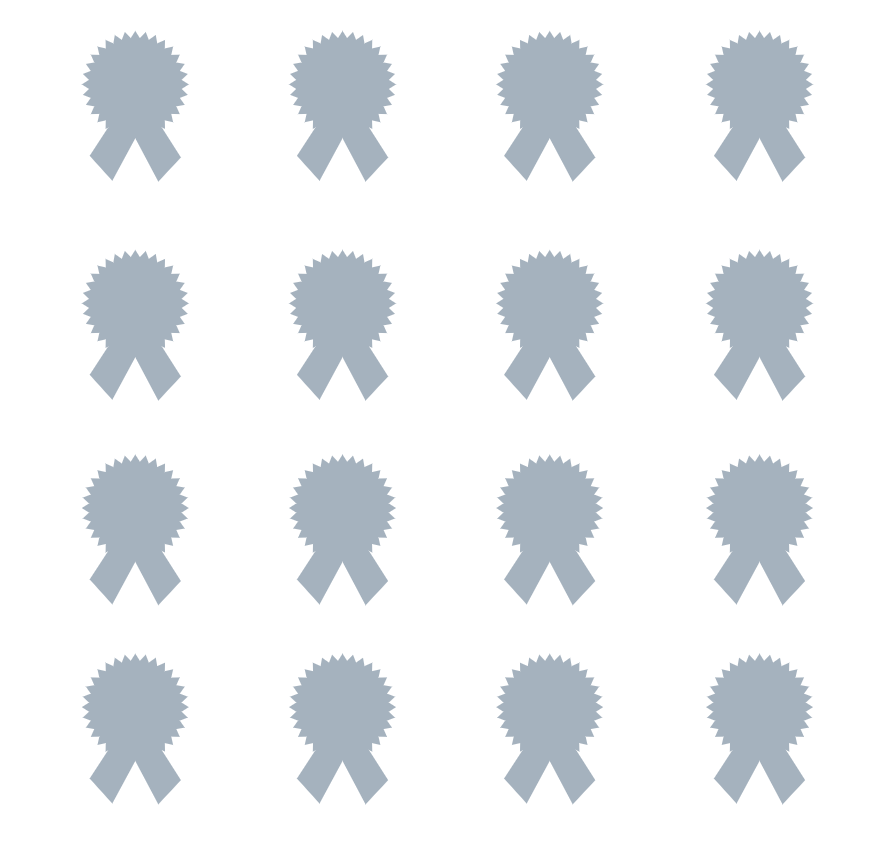
This pattern is drawn by a Shadertoy shader. Its source:

```glsl
// Four by four flat award rosettes on white: a zigzag-edged disc with two
// notched ribbon tails. Each pixel finds its nearest column and row centre,
// then the badge is a union of signed distances in units of its own radius.

const float PI = 3.14159265;
const vec3 PAPER = vec3(1.0);
const vec3 SLATE = vec3(0.647, 0.698, 0.745);

// Badge size and slightly uneven grid, as fractions of canvas width from the top left.
const float BADGE_RADIUS = 0.0597;
const vec4 COLUMNS = vec4(0.151, 0.3823, 0.6135, 0.8477);
const vec4 ROWS = vec4(0.0942, 0.3386, 0.5670, 0.7892);

// Offset from the closest centre; bias moves the middle of each cell.
float nearestOffset(float x, vec4 centres, float bias) {
    float best = x - centres[0];
    for (int i = 1; i < 4; i++) {
        float d = x - centres[i];
        if (abs(d - bias) < abs(best - bias)) best = d;
    }
    return best;
}

// Signed distance to the line through a and b, positive on its outer side.
float edgeDistance(vec2 p, vec2 a, vec2 b) {
    vec2 e = b - a;
    return dot(p - a, normalize(vec2(e.y, -e.x)));
}

// Disc of unit radius whose rim is cut into straight-sided teeth.
float rosette(vec2 p, float teeth, float innerRadius) {
    float halfStep = PI / teeth;
    float angle = atan(p.x, -p.y);
    float a = abs(mod(angle + halfStep, 2.0 * halfStep) - halfStep);
    vec2 folded = length(p) * vec2(cos(a), sin(a));
    vec2 valley = innerRadius * vec2(cos(halfStep), sin(halfStep));
    return edgeDistance(folded, vec2(1.0, 0.0), valley);
}

// Two mirrored tails, sheared a little so the right one hangs lower.
float ribbonTails(vec2 p, float shear) {
    vec2 q = vec2(abs(p.x), p.y - shear * p.x);
    vec2 root = vec2(0.35, 0.57);
    vec2 corner = vec2(0.853, 1.35);
    vec2 tip = vec2(0.43, 1.81);
    vec2 notch = vec2(0.0, 1.007);
    float sides = max(edgeDistance(q, root, corner), edgeDistance(q, tip, notch));
    float ends = max(edgeDistance(q, corner, tip), 0.5 - q.y);
    return max(sides, ends);
}

void mainImage(out vec4 fragColor, in vec2 fragCoord) {
    // Canvas position with y running down, measured in widths.
    vec2 pos = vec2(fragCoord.x, iResolution.y - fragCoord.y) / iResolution.x;

    // Local badge coordinates.
    vec2 p = vec2(nearestOffset(pos.x, COLUMNS, 0.0),
                  nearestOffset(pos.y, ROWS, 0.4 * BADGE_RADIUS)) / BADGE_RADIUS;

    float badge = min(rosette(p, 32.0, 0.87), ribbonTails(p, 0.018));

    // One pixel of edge smoothing.
    float pixel = 1.0 / (iResolution.x * BADGE_RADIUS);
    float coverage = clamp(0.5 - badge / pixel, 0.0, 1.0);
    fragColor = vec4(mix(PAPER, SLATE, coverage), 1.0);
}
```
